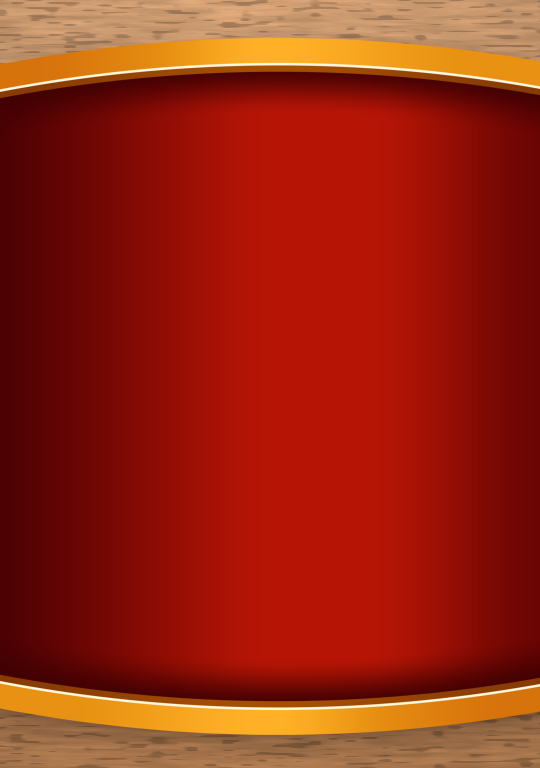
This background is drawn by a Shadertoy shader. Its source:

```glsl
// Curved red panel with gold rims at top and bottom, over grained wood.
#define RIM_CENTER 0.4968
#define RIM_HALF 0.4538
#define RIM_SAG 0.0325
#define APEX_X 0.515
#define LINE_START 0.0325
#define LINE_END 0.0358
#define RIM_WIDTH 0.0440
#define SHADE_DEPTH 0.058
#define GRAIN_SCALE vec2(14.0, 210.0)

float hash(vec2 p) {
    p = fract(p * vec2(0.1031, 0.1137));
    p += dot(p, p.yx + 33.33);
    return fract((p.x + p.y) * p.x * 91.7);
}

float noise(vec2 p) {
    vec2 cell = floor(p), f = fract(p);
    f = f * f * (3.0 - 2.0 * f);
    float low = mix(hash(cell), hash(cell + vec2(1, 0)), f.x);
    float high = mix(hash(cell + vec2(0, 1)), hash(cell + vec2(1, 1)), f.x);
    return mix(low, high, f.y);
}

float fbm(vec2 p) {
    float sum = 0.0, weight = 0.5;
    for (int i = 0; i < 4; i++) {
        sum += weight * noise(p);
        p = p * 2.03 + 17.0;
        weight *= 0.5;
    }
    return sum;
}

// Long fibres with sparse dark pores
vec3 woodColor(vec2 uv) {
    vec2 p = uv;
    p.y += 0.006 * noise(uv * vec2(5.0, 14.0));
    float fibre = fbm(p * GRAIN_SCALE);
    float pores = smoothstep(0.66, 0.86, noise(p * GRAIN_SCALE * vec2(2.2, 1.5) + 40.0));
    vec3 pale = vec3(0.82, 0.62, 0.45), tan_ = vec3(0.70, 0.49, 0.32);
    vec3 col = mix(tan_, pale, smoothstep(0.0, 0.6, uv.y));
    col *= 0.84 + 0.29 * fibre;
    col *= 1.0 - 0.20 * pores;
    return col * (1.03 - 0.13 * abs(uv.x - 0.45));
}

// Broad sheen, darker toward the left side
vec3 redColor(float x) {
    vec3 maroon = vec3(0.27, 0.0, 0.012), wine = vec3(0.49, 0.035, 0.012);
    vec3 bright = vec3(0.715, 0.082, 0.020), dusk = vec3(0.41, 0.018, 0.010);
    vec3 col = mix(maroon, wine, smoothstep(-0.08, 0.29, x));
    col = mix(col, bright, smoothstep(0.17, 0.52, x));
    return mix(col, dusk, smoothstep(0.67, 1.03, x));
}

// Metallic gradient; t runs from the deep end to the light end
vec3 goldColor(float t) {
    vec3 orange = vec3(0.84, 0.45, 0.045), amber = vec3(0.91, 0.57, 0.07);
    vec3 glow = vec3(1.0, 0.69, 0.15);
    vec3 col = mix(orange, amber, smoothstep(0.05, 0.38, t));
    float sheen = smoothstep(0.28, 0.49, t) * (1.0 - smoothstep(0.52, 0.88, t));
    return mix(col, glow, sheen);
}

void mainImage(out vec4 fragColor, in vec2 fragCoord) {
    vec2 uv = fragCoord / iResolution.xy;
    float px = 0.75 / iResolution.y;
    float bend = 2.0 * (uv.x - APEX_X);
    float depth = RIM_HALF - abs(uv.y - RIM_CENTER) - RIM_SAG * bend * bend;
    bool upper = uv.y > RIM_CENTER;

    // Wood and the soft shadow around the rims
    vec3 col = woodColor(uv);
    float outside = min(depth, 0.0);
    float rimShadow = upper ? 0.07 * exp(outside / 0.008) : 0.27 * exp(outside / 0.020);
    col *= 1.0 - rimShadow;

    // Gold rim, white line and brown inner lip
    vec3 rim = goldColor(upper ? uv.x : 1.0 - uv.x);
    vec3 lip = mix(vec3(0.53, 0.23, 0.01), vec3(0.65, 0.31, 0.015),
                   1.0 - smoothstep(0.0, 0.5, abs(uv.x - 0.5)));
    rim = mix(rim, vec3(1.0, 0.97, 0.87), smoothstep(-px, px, depth - LINE_START));
    rim = mix(rim, lip, smoothstep(-px, px, depth - LINE_END));
    col = mix(col, rim, smoothstep(-px, px, depth));

    // Red panel, shaded under the rims
    float inner = depth - RIM_WIDTH;
    float shade = 1.0 - smoothstep(-0.012, SHADE_DEPTH, inner);
    vec3 panel = mix(redColor(uv.x), vec3(0.25, 0.0, 0.008), shade);
    col = mix(col, panel, smoothstep(-px, px, inner));

    fragColor = vec4(col, 1.0);
}
```
